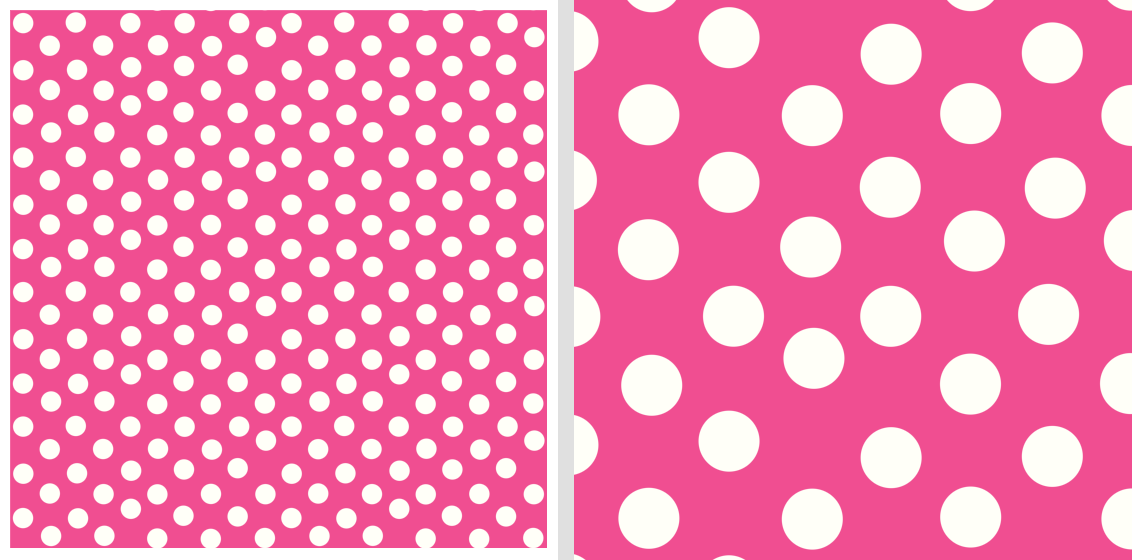
Left: the whole. Right: its middle third, enlarged.
A WebGL 2 fragment shader for this pattern:

```glsl
#version 300 es
precision highp float;
// Hand-set cream polka dots on a pink panel with a thin white margin.

#define SPAN 763.0                // design units across the canvas
#define INSET vec2(14.0, 14.0)    // margin at the left and top
#define PANEL vec2(734.0, 735.4)  // size of the pink panel
#define CELL vec2(36.7, 61.3)     // one column by one row of dots
#define REPEAT vec2(10.0, 3.0)    // columns and rows before the dots repeat
#define RADIUS 13.9
#define JITTER 1.4
#define LIFT 11.5                 // rise of the two stray dots in each repeat
#define PINK vec3(0.940, 0.306, 0.568)
#define CREAM vec3(1.0, 1.0, 0.973)
#define MARGIN vec3(1.0)

uniform vec2 u_resolution;
out vec4 fragColor;

const float TAU = 6.2831853;

vec2 hash22(vec2 p) {
    vec3 q = fract(vec3(p.xyx) * vec3(0.1031, 0.1030, 0.0973));
    q += dot(q, q.yzx + 33.33);
    return fract((q.xx + q.yz) * q.zy);
}

// Centre of the dot in a cell, with y running downwards.
vec2 dotCentre(vec2 cell) {
    vec2 id = mod(cell, REPEAT);
    float odd = mod(id.x, 2.0);
    vec2 centre = CELL * (cell + vec2(0.49, 0.28 + 0.51 * odd));

    // Columns lean one way, then the other, across the repeat.
    centre.x += 1.3 * (id.y - 1.0) * sin(TAU * id.x / REPEAT.x);

    // The middle row sags and the last row zigzags.
    if (id.y == 1.0) {
        centre.y += 3.5 * (1.0 - odd) * cos(TAU * id.x / 16.0);
    } else if (id.y == 2.0) {
        float swing = 1.9 + 2.1 * sin(TAU * (id.x + 0.7) / REPEAT.x);
        centre.y += swing * (1.0 - 2.0 * odd);
    }

    // Two strays, half a repeat apart, sit higher than their neighbours.
    float index = id.y * REPEAT.x + id.x;
    if (mod(index, 15.0) == 9.0) centre.y -= LIFT;

    return centre + JITTER * (hash22(id + 3.0) - 0.5);
}

float boxDistance(vec2 p, vec2 halfSize) {
    vec2 d = abs(p) - halfSize;
    return length(max(d, 0.0)) + min(max(d.x, d.y), 0.0);
}

void main() {
    float unit = SPAN / u_resolution.x;
    vec2 p = vec2(gl_FragCoord.x, u_resolution.y - gl_FragCoord.y) * unit - INSET;
    float soft = 0.75 * unit;

    // Nearest dot among the surrounding cells.
    vec2 home = floor(p / CELL);
    float nearest = SPAN;
    for (int j = -1; j <= 1; j++) {
        for (int i = -1; i <= 1; i++) {
            vec2 centre = dotCentre(home + vec2(i, j));
            nearest = min(nearest, distance(p, centre) - RADIUS);
        }
    }

    // Dots over pink, cropped by the margin.
    vec3 color = mix(CREAM, PINK, smoothstep(-soft, soft, nearest));
    float edge = boxDistance(p - 0.5 * PANEL, 0.5 * PANEL);
    color = mix(color, MARGIN, smoothstep(-0.5 * unit, 0.5 * unit, edge));
    fragColor = vec4(color, 1.0);
}
```
